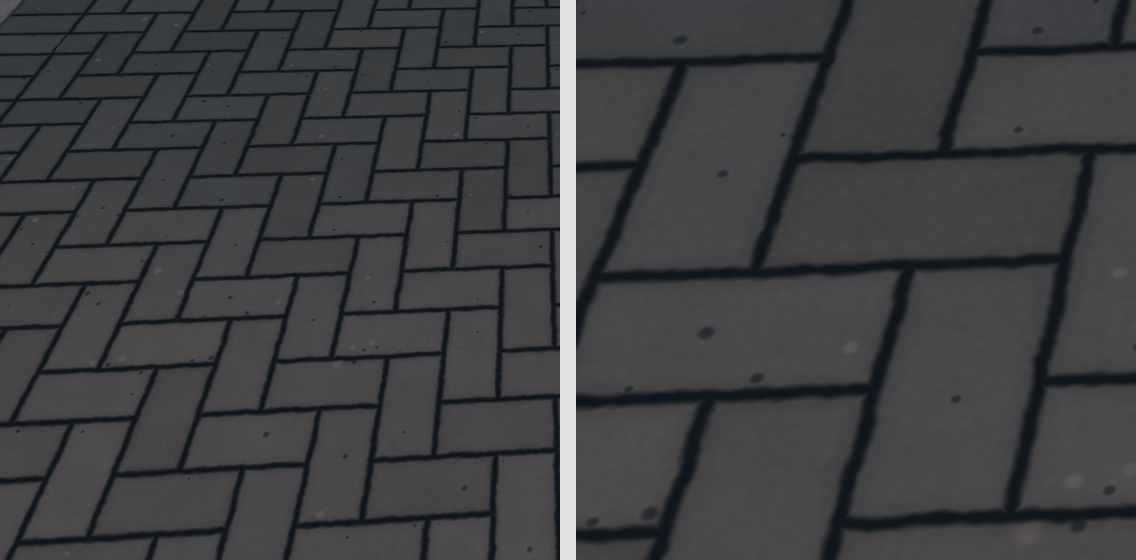
Left: the whole. Right: its middle third, enlarged.
This texture is drawn by a Shadertoy shader. Its source:

```glsl
const vec3 NEAR_STONE = vec3(0.288, 0.280, 0.285);
const vec3 FAR_STONE = vec3(0.218, 0.230, 0.240);
const vec3 JOINT = vec3(0.062, 0.085, 0.108);
const vec3 CURB = vec3(0.34, 0.33, 0.34);
const vec3 LIME = vec3(0.40, 0.38, 0.38);
const float COURSE_EDGE = -7.0;
const float CURB_EDGE = -9.0;

// Ground (right, toward viewer, 1) to canvas, in brick widths
const mat3 GROUND_TO_CANVAS = mat3(
    0.0918, 0.0059, 0.0047,
    -0.0430, -0.0898, -0.0451,
    0.4622, 0.5716, 1.0);

vec2 hash22(vec2 p) {
    vec3 q = fract(p.xyx * vec3(0.1031, 0.1030, 0.0973));
    q += dot(q, q.yzx + 33.33);
    return fract((q.xx + q.yz) * q.zy);
}

float cornerSlope(vec2 cell, vec2 corner, vec2 f) {
    return dot(hash22(cell + corner) * 2.0 - 1.0, f - corner);
}

float gradientNoise(vec2 p) {
    vec2 cell = floor(p), f = fract(p);
    vec2 s = f * f * f * (f * (f * 6.0 - 15.0) + 10.0);
    float low = mix(cornerSlope(cell, vec2(0, 0), f), cornerSlope(cell, vec2(1, 0), f), s.x);
    float high = mix(cornerSlope(cell, vec2(0, 1), f), cornerSlope(cell, vec2(1, 1), f), s.x);
    return mix(low, high, s.y);
}

float fbm(vec2 p) {
    float sum = 0.0, gain = 0.6;
    for (int i = 0; i < 4; i++) {
        sum += gain * gradientNoise(p);
        p = p * 2.03 + 17.3;
        gain *= 0.5;
    }
    return sum;
}

// Brick as (origin, size): two cells per brick, diagonal period of four
vec4 herringbone(vec2 g) {
    vec2 cell = floor(g);
    float k = mod(cell.x + cell.y, 4.0);
    return k < 2.0 ? vec4(cell - vec2(k, 0), 2, 1)
                   : vec4(cell - vec2(0, k - 2.0), 1, 2);
}

vec4 stackedCourse(vec2 g) {
    return vec4(floor((g.x + 1.0) * 0.5) * 2.0 - 1.0, floor(g.y), 2, 1);
}

float insetDistance(vec2 g, vec4 brick) {
    vec2 inset = 0.5 * brick.zw - abs(g - brick.xy - 0.5 * brick.zw);
    return min(inset.x, inset.y);
}

// Round flecks in a share of the grid cells
float flecks(vec2 p, float share, float radius) {
    vec2 cell = floor(p);
    vec2 center = 0.25 + 0.5 * hash22(cell + 5.7);
    vec2 pick = hash22(cell + 91.3);
    float size = radius * (0.5 + pick.y);
    return step(pick.x, share) * (1.0 - smoothstep(0.3 * size, size, length(fract(p) - center)));
}

void mainImage(out vec4 fragColor, in vec2 fragCoord) {
    vec2 uv = fragCoord / iResolution.xy;
    vec3 h = inverse(GROUND_TO_CANVAS) * vec3(uv, 1.0);
    vec2 ground = h.xy / h.z;
    float pixel = max(fwidth(ground.x), fwidth(ground.y));

    // Uneven brick edges
    vec2 wobble = vec2(fbm(ground * 2.5), fbm(ground * 2.5 + 40.0));
    vec2 g = ground + 0.045 * wobble;
    vec4 brick = herringbone(g);
    if (g.x < COURSE_EDGE) brick = stackedCourse(g);
    float inset = insetDistance(g, brick);

    // Stone shade, fading with distance
    vec3 color = mix(NEAR_STONE, FAR_STONE, smoothstep(0.3, 1.05, uv.y - 0.12 * (uv.x - 0.5)));
    vec2 brickRandom = hash22(brick.xy + 31.0);
    color *= 1.0 + 0.09 * (brickRandom.x - 0.5);
    color += vec3(0.008, 0.0, -0.006) * (brickRandom.y - 0.5);
    color *= 1.0 + 0.09 * fbm(ground * 1.4) + 0.06 * gradientNoise(ground * 14.0);

    // Lime stains and dark pits
    float stain = smoothstep(0.22, 0.5, fbm(ground * 0.9 + 8.0));
    color = mix(color, LIME, 0.35 * stain * smoothstep(0.0, 0.4, fbm(ground * 5.0)));
    color = mix(color, LIME, 0.5 * flecks(ground * 2.0 + 3.0, 0.035, 0.16));
    color = mix(color, JOINT, 0.55 * flecks(ground * 3.0, 0.06, 0.15));

    // Joints with soft, ragged shoulders
    float ragged = inset + 0.02 * gradientNoise(ground * 9.0);
    color *= mix(0.93, 1.0, smoothstep(0.06, 0.2, inset));
    color = mix(JOINT, color, smoothstep(0.012, 0.078 + 0.5 * pixel, ragged));

    // Curb beyond the edge course
    float curb = 1.0 - smoothstep(-0.06 - pixel, 0.06 + pixel, g.x - CURB_EDGE);
    color = mix(color, CURB * (1.0 + 0.15 * fbm(ground * 2.0)), curb);

    fragColor = vec4(color, 1.0);
}
```
